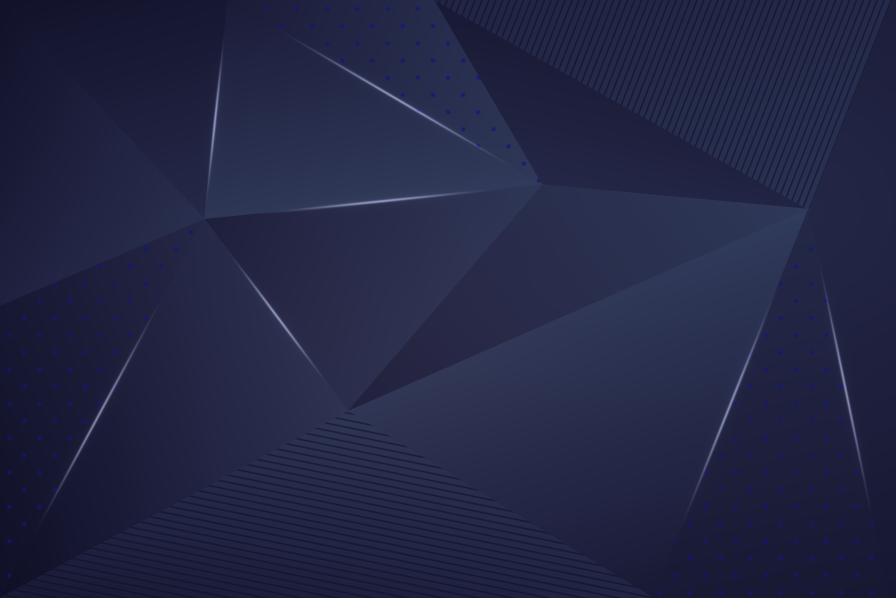
Give the GLSL for this background, as a Shadertoy shader.

```glsl
// Navy ramp from shadow to highlight
vec3 navy(float t) {
    vec3 shade = vec3(.058, .056, .145), mid = vec3(.13, .143, .262), light = vec3(.188, .228, .355);
    return t < .5 ? mix(shade, mid, 2. * t) : mix(mid, light, 2. * t - 1.);
}

float cross2(vec2 a, vec2 b) { return a.x * b.y - a.y * b.x; }

// Triangle with a tone at each corner, overprinted with an ink
void facet(inout vec3 col, vec2 p, vec2 a, vec2 b, vec2 c, vec3 tones, vec4 ink) {
    float area = cross2(b - a, c - a);
    vec3 bary = vec3(cross2(b - p, c - p), cross2(c - p, a - p), cross2(a - p, b - p)) / area;
    vec3 edge = bary * abs(area) / vec3(length(c - b), length(a - c), length(b - a));
    float inside = min(edge.x, min(edge.y, edge.z));
    float mask = clamp(inside * iResolution.y + 1., 0., 1.);
    vec3 fill = mix(navy(clamp(dot(bary, tones), 0., 1.)), ink.rgb, ink.a);
    col = mix(col, fill, mask);
}

// Thin dark parallel lines
vec4 stripes(vec2 p, vec2 normal, float period) {
    float d = abs(fract(dot(p, normalize(normal)) / period) - .5) * period;
    float aa = .8 / iResolution.y;
    return vec4(.055, .065, .17, .65 * (1. - smoothstep(.0013 - aa, .0013 + aa, d)));
}

// Staggered blue dots
vec4 dots(vec2 p) {
    vec2 cell = vec2(.0506, .0574), q = p - vec2(.0156, .5605);
    vec2 u = (fract(q / cell + .5) - .5) * cell;
    vec2 v = (fract(q / cell) - .5) * cell;
    float d = min(length(u), length(v)), aa = .8 / iResolution.y;
    return vec4(.08, .085, .47, .7 * (1. - smoothstep(.0037 - aa, .0037 + aa, d)));
}

// Light along part of an edge, fading at both ends
float glint(vec2 p, vec2 a, vec2 b, float start, float end) {
    vec2 dir = normalize(b - a);
    float along = dot(p - a, dir) / length(b - a);
    float u = (2. * along - start - end) / (end - start);
    float fade = max(1. - u * u, 0.);
    float d = abs(cross2(p - a, dir));
    float width = .0013 + .0009 * fade;
    return fade * (.25 + .75 * fade * fade) * exp(-d * d / (width * width))
        + .1 * fade * fade * exp(-d / .006);
}

void mainImage(out vec4 fragColor, in vec2 fragCoord) {
    // Height is one unit, measured down from the top edge
    vec2 p = vec2(fragCoord.x, iResolution.y - fragCoord.y) / iResolution.y;

    // Mesh corners
    vec2 hubLeft = vec2(.342, .367), hubTop = vec2(.908, .309);
    vec2 hubLow = vec2(.582, .688), hubRight = vec2(1.352, .35);
    vec2 corner = vec2(0), topA = vec2(.381, 0), topB = vec2(.727, 0), topC = vec2(1.49, 0);
    vec2 sideLeft = vec2(0, .512), lowA = vec2(0, 1), lowB = vec2(1.092, 1), lowC = vec2(1.486, 1);

    // Right-hand backdrop
    vec3 col = navy(clamp(.56 - .55 * length(p - hubRight), .08, 1.));
    vec4 plain = vec4(0), dotted = dots(p);

    // Facets
    facet(col, p, corner, topA, hubLeft, vec3(.08, .2, .6), plain);
    facet(col, p, corner, hubLeft, sideLeft, vec3(.06, .75, .42), plain);
    facet(col, p, topA, hubTop, hubLeft, vec3(.3, 1., .9), plain);
    facet(col, p, topA, topB, hubTop, vec3(.3, .65, .95), dotted);
    facet(col, p, topB, hubTop, hubRight, vec3(.25, .55, .48), plain);
    facet(col, p, topB, topC, hubRight, vec3(.5, .62, .8), stripes(p, vec2(.93, .364), .0108));
    facet(col, p, hubLeft, hubTop, hubLow, vec3(.36, .9, .68), plain);
    facet(col, p, hubTop, hubRight, hubLow, vec3(.72, .95, .38), plain);
    facet(col, p, hubLow, hubRight, lowB, vec3(.85, 1., .25), plain);
    facet(col, p, hubRight, lowB, lowC, vec3(.6, .26, .22), dotted);
    facet(col, p, hubLeft, sideLeft, lowA, vec3(.55, .2, .04), dotted);
    facet(col, p, hubLeft, hubLow, lowA, vec3(.6, .8, 0.), plain);
    facet(col, p, lowA, hubLow, lowB, vec3(.25, .85, .5), stripes(p, vec2(-.2, .98), .0118));

    // Warm haze around the middle
    vec2 haze = (p - vec2(.68, .56)) / vec2(.36, .24);
    col += vec3(.02, .009, .003) * exp(-dot(haze, haze));

    // Highlights on the creases
    float shine = glint(p, topA, hubLeft, .15, .95)
        + glint(p, topA, hubTop, .15, .92)
        + glint(p, hubLeft, hubTop, .15, .88)
        + glint(p, hubLeft, hubLow, .15, .87)
        + glint(p, hubLeft, lowA, .2, .84)
        + glint(p, hubRight, lowB, .18, .84)
        + glint(p, hubRight, lowC, .12, .8);
    col += vec3(.37, .38, .41) * shine;

    fragColor = vec4(col, 1);
}
```
